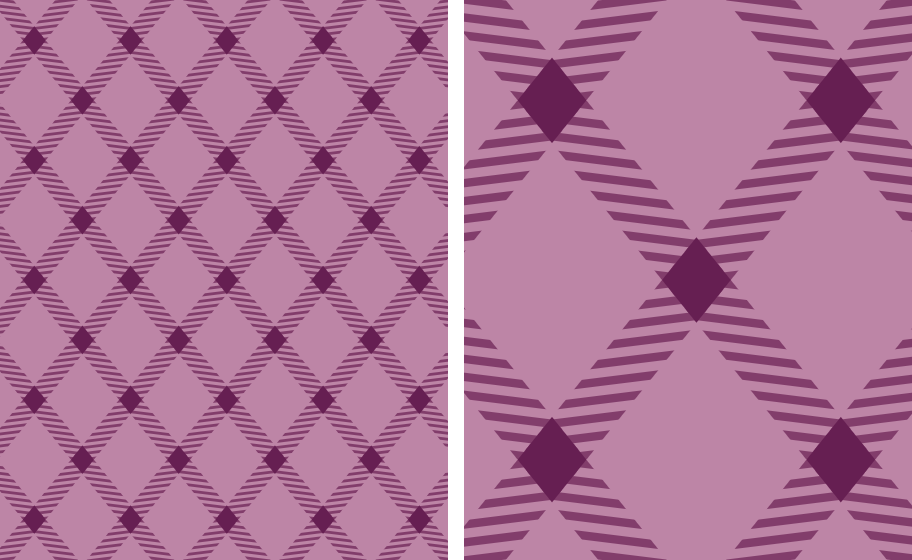
Left: the whole. Right: its middle third, enlarged.
Give the GLSL for this pattern, as a Shadertoy shader.

```glsl
// Diagonal gingham: crossing hatched bands with solid plum diamonds where they overlap.

// Antialiased coverage of stripes centred on every integer of t
float stripes(float t, float halfWidth) {
    float pixel = length(vec2(dFdx(t), dFdy(t)));
    float dist = abs(fract(t + 0.5) - 0.5) - halfWidth;
    return clamp(0.5 - dist / pixel, 0.0, 1.0);
}

void mainImage(out vec4 fragColor, in vec2 fragCoord) {
    // Lattice space: one unit is the distance between diamonds in a row or column
    vec2 uv = fragCoord / iResolution.y;
    vec2 p = (uv - vec2(0.405, 0.5)) / vec2(0.1719, 0.2139);

    // The two band directions
    float falling = stripes(p.x + p.y, 0.119);
    float rising = stripes(p.x - p.y, 0.119);

    // Hatching tilts slightly towards the direction of its band
    float fallingHatch = stripes(20.0 * p.y + 2.0 * p.x, 0.235);
    float risingHatch = stripes(20.0 * p.y - 2.0 * p.x, 0.235);
    float hatch = max(falling * fallingHatch, rising * risingHatch);

    // Layer the hatching, then the solid crossings
    vec3 color = mix(vec3(0.74, 0.52, 0.65), vec3(0.51, 0.24, 0.42), hatch);
    color = mix(color, vec3(0.40, 0.12, 0.32), falling * rising);
    fragColor = vec4(color, 1.0);
}
```
